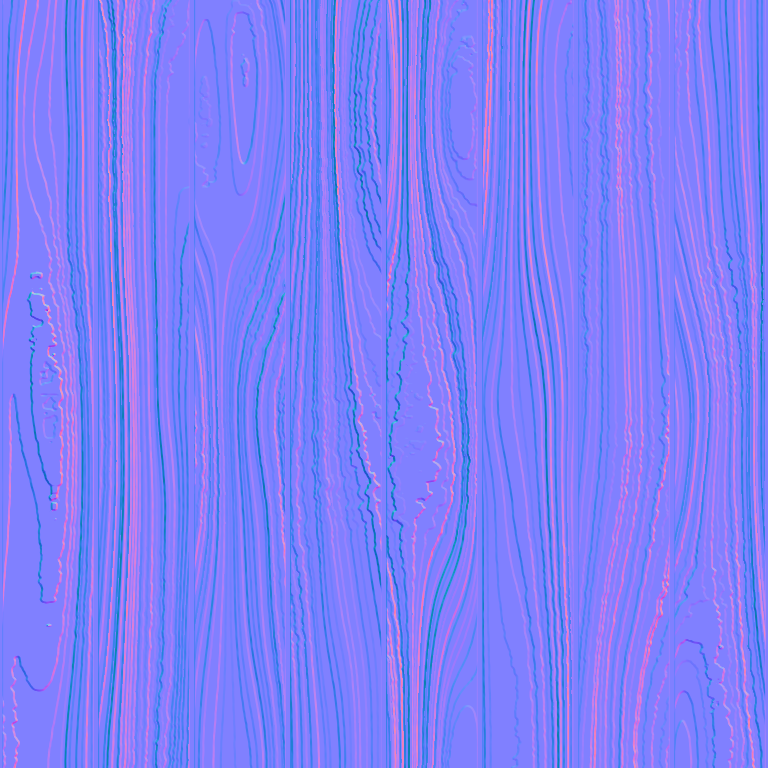
This texture map is drawn by a Shadertoy shader. Its source:

```glsl
#define PLANKS 8.0         // boards across the canvas
#define RINGS 18.0         // grain lines per board
#define SWAY 0.95          // sideways drift of the grain, in boards
#define RAGGED 0.42        // fine roughness of the lines, in rings
#define LINE_HALF 0.00135  // half width of a grain line
#define GROOVE_AT 0.0035   // offset of the groove edges from a joint
#define GROOVE_HALF 0.0006 // half width of a groove edge
#define MAX_TILT 0.92      // steepest sideways part of the normal
#define CROSS_TILT 0.6     // share of the tilt kept along the boards

float hash(vec2 p) {
    vec3 q = fract(p.xyx * 0.1031);
    q += dot(q, q.yzx + 33.33);
    return fract((q.x + q.y) * q.z);
}

float noise(vec2 p) {
    vec2 cell = floor(p), t = fract(p);
    t = t * t * (3.0 - 2.0 * t);
    float low = mix(hash(cell), hash(cell + vec2(1, 0)), t.x);
    float high = mix(hash(cell + vec2(0, 1)), hash(cell + vec2(1, 1)), t.x);
    return mix(low, high, t.y);
}

// Growth ring field: its contours are the grain lines of one board
float ringField(vec2 p, float board) {
    float x = p.x * PLANKS - board;
    vec2 seed = vec2(board * 17.0, board * 31.0) + 5.0;
    float sway = noise(vec2(x * 1.5, p.y * 2.3) + seed) - 0.5;
    float bend = noise(vec2(x * 2.7, p.y * 6.0) + seed + 70.0) - 0.5;
    float rough = noise(vec2(x * 8.0, p.y * 95.0) + seed) - 0.5;
    rough += 0.6 * (noise(vec2(x * 21.0, p.y * 210.0) + seed) - 0.5);
    float patches = smoothstep(0.4, 0.85, noise(vec2(x * 1.6, p.y * 5.0) + seed + 140.0));
    return RINGS * (x + SWAY * sway + 0.11 * bend) + RAGGED * rough * (0.12 + 1.6 * patches);
}

// Antialiased coverage of a line at a given distance
float stroke(float dist, float halfWidth, float pixel) {
    return clamp((halfWidth - dist) / pixel + 0.5, 0.0, 1.0);
}

// Sideways tilt of the surface along the grain lines
vec2 grainTilt(vec2 p, float board, float pixel) {
    const float STEP = 0.0006;
    float field = ringField(p, board);
    vec2 slope = vec2(ringField(p + vec2(STEP, 0), board),
                      ringField(p + vec2(0, STEP), board)) - field;
    slope /= STEP;
    float steepness = max(length(slope), 1e-3);

    // Every ring has its own offset, direction and depth
    float ring = round(field);
    float offset = 0.6 * (hash(vec2(ring + 90.0, board * 7.0 + 3.0)) - 0.5);
    float depth = 2.0 * hash(vec2(ring + 40.0, board * 5.0 + 11.0)) - 1.0;
    depth = sign(depth) * (0.16 + 0.9 * pow(abs(depth), 1.4));
    depth *= mix(0.65, 1.2, noise(vec2(ring * 3.0, p.y * 5.0 + board)));
    depth *= mix(0.8, 1.15, noise(vec2(ring * 3.0, p.y * 120.0)));

    float dist = abs(field - ring - offset) / steepness;
    vec2 direction = slope / steepness * vec2(1.0, CROSS_TILT);
    return direction * clamp(depth, -1.0, 1.0) * stroke(dist, LINE_HALF, pixel);
}

void mainImage(out vec4 fragColor, in vec2 fragCoord) {
    vec2 p = fragCoord / iResolution.xy;
    float pixel = 1.0 / iResolution.y;
    float board = floor(p.x * PLANKS);

    // Signed distance to the nearest joint between boards
    float joint = round(p.x * PLANKS);
    float toJoint = p.x - joint / PLANKS;
    float onBoard = smoothstep(-pixel, pixel, abs(toJoint) - GROOVE_AT);
    vec2 tilt = grainTilt(p, board, pixel) * onBoard;

    // Thin groove edges: a firm one on the right, a faint one on the left
    float firm = mix(0.25, 0.8, hash(vec2(joint, 8.0)));
    float faint = mix(0.1, 0.4, hash(vec2(joint, 23.0)));
    tilt.x -= firm * stroke(abs(toJoint - GROOVE_AT), GROOVE_HALF, pixel);
    tilt.x += faint * stroke(abs(toJoint + GROOVE_AT), GROOVE_HALF, pixel);

    // Encode the unit normal as a colour
    tilt = clamp(tilt, -1.0, 1.0) * MAX_TILT;
    vec3 normal = vec3(tilt, sqrt(max(1.0 - dot(tilt, tilt), 0.0)));
    fragColor = vec4(0.5 + 0.5 * normal, 1.0);
}
```
